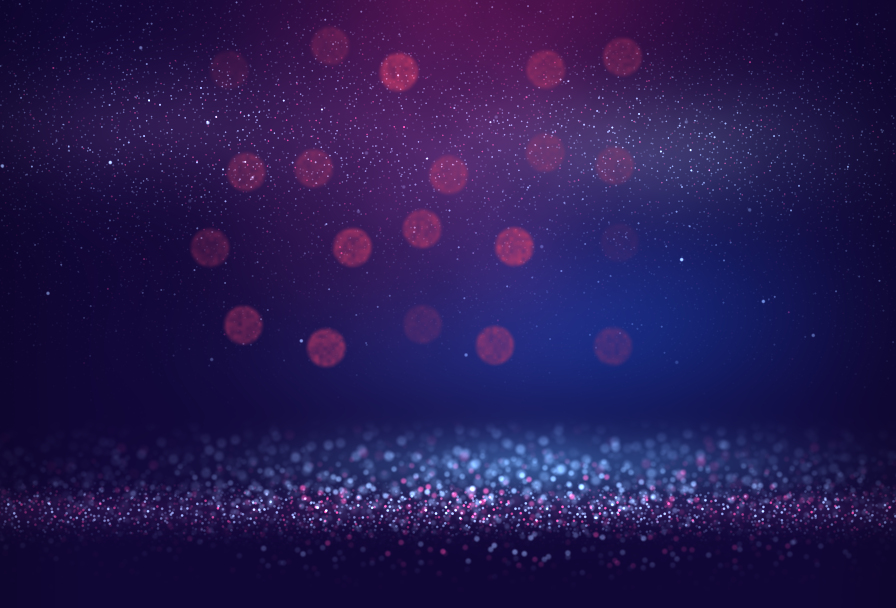
This background is drawn by a WebGL 2 fragment shader. Its source:

```glsl
#version 300 es
precision highp float;
// Violet night haze with stars and rose bokeh discs above a glittering floor.

uniform vec2 u_resolution;
out vec4 fragColor;

// Colours
const vec3 NIGHT = vec3(0.066, 0.027, 0.215);
const vec3 MAGENTA = vec3(0.23, 0.03, 0.07);
const vec3 VIOLET = vec3(0.20, 0.09, 0.16);
const vec3 BLUE = vec3(0.01, 0.11, 0.23);
const vec3 MIST = vec3(0.13, 0.16, 0.16);
const vec3 DUSK_MIST = vec3(0.10, 0.07, 0.09);
const vec3 CYAN = vec3(0.12, 0.26, 0.30);
const vec3 ROSE = vec3(0.86, 0.25, 0.42);
const vec3 ICE = vec3(0.70, 0.88, 1.0);
const vec3 PINK = vec3(1.0, 0.30, 0.50);

// Layout, in units of the canvas height
const float FOCUS_Y = 0.16;
const float DISC_RADIUS = 0.033;
const vec2 DISC_ORIGIN = vec2(0.39, 0.44);
const vec2 DISC_STEP = vec2(0.155, 0.147);
const int DISC_COLUMNS = 5;
const int DISC_COUNT = 20;

vec3 hash3(vec2 p) {
  vec3 q = fract(p.xyx * vec3(0.1031, 0.1030, 0.0973));
  q += dot(q, q.yxz + 33.33);
  return fract((q.xxy + q.yzz) * q.zyx);
}

float noise(vec2 p) {
  vec2 i = floor(p), f = fract(p);
  f = f * f * (3.0 - 2.0 * f);
  vec2 e = vec2(0.0, 1.0);
  return mix(mix(hash3(i).x, hash3(i + e.yx).x, f.x),
             mix(hash3(i + e.xy).x, hash3(i + e.yy).x, f.x), f.y);
}

float clouds(vec2 p) {
  float sum = 0.0, weight = 0.5;
  for (int i = 0; i < 4; i++) {
    sum += weight * noise(p);
    p = p * 2.1 + 7.3;
    weight *= 0.5;
  }
  return sum;
}

float glow(vec2 p, vec2 center, vec2 radius) {
  vec2 d = (p - center) / radius;
  return exp(-dot(d, d));
}

// Round specks jittered in a grid; density is the share of filled cells.
vec3 specks(vec2 p, float cell, float radius, float density, float pinkShare) {
  vec3 sum = vec3(0.0);
  float outer = radius + 0.5 / u_resolution.y;
  for (int k = 0; k < 9; k++) {
    vec2 id = floor(p / cell) + vec2(k % 3 - 1, k / 3 - 1);
    vec3 h = hash3(id + 977.0 * cell + 40.0);
    vec3 look = hash3(id + 311.7);
    float d = length(p - (id + h.xy) * cell);
    float shape = 1.0 - smoothstep(radius * 0.3, outer, d);
    float power = step(h.z, density) * (0.15 + 0.85 * look.x * look.x);
    sum += shape * power * mix(ICE, PINK, step(look.y, pinkShare));
  }
  return sum;
}

vec3 addDiscs(vec3 color, vec2 p) {
  for (int i = 0; i < DISC_COUNT; i++) {
    vec2 cell = vec2(i % DISC_COLUMNS, i / DISC_COLUMNS);
    vec3 h = hash3(cell + 17.0);
    vec2 center = DISC_ORIGIN + DISC_STEP * (cell + 0.6 * (h.xy - 0.5));
    float d = length(p - center) / DISC_RADIUS;
    float disc = 1.0 - smoothstep(0.78, 1.1, d);
    float rim = 0.8 + 0.2 * smoothstep(0.3, 0.9, d);
    float grain = 0.7 + 0.6 * noise(p * 150.0);
    float fade = glow(center, vec2(0.71, 0.65), vec2(0.48, 0.6));
    color = mix(color, ROSE, disc * rim * grain * fade * mix(0.1, 0.65, h.z));
  }
  return color;
}

void main() {
  vec2 p = gl_FragCoord.xy / u_resolution.y;
  p.x += 0.5 * (512.0 / 348.0 - u_resolution.x / u_resolution.y);
  float haze = 0.78 + 0.47 * clouds(p * 7.0);

  // Sky glows
  vec3 color = NIGHT;
  color += MAGENTA * glow(p, vec2(0.80, 1.03), vec2(0.34, 0.20)) * haze;
  color += VIOLET * glow(p, vec2(0.71, 0.70), vec2(0.29, 0.27)) * haze;
  color += BLUE * glow(p, vec2(1.04, 0.49), vec2(0.30, 0.19));
  color += BLUE * 0.5 * glow(p, vec2(0.75, 0.40), vec2(0.33, 0.12));
  color += MIST * glow(p, vec2(1.08, 0.76), vec2(0.27, 0.10)) * haze;
  color += DUSK_MIST * glow(p, vec2(0.25, 0.79), vec2(0.30, 0.10)) * haze;
  color = addDiscs(color, p);

  // Stars, densest along the two mist banks
  float banks = glow(p, vec2(0.38, 0.79), vec2(0.40, 0.15))
              + glow(p, vec2(1.10, 0.77), vec2(0.38, 0.12));
  float sky = smoothstep(0.30, 0.55, p.y);
  color += specks(p, 0.008, 0.0014, 0.6, 0.2) * sky * (0.07 + 0.55 * banks);
  color += specks(p, 0.031, 0.0018, 0.5, 0.1) * sky * (0.35 + 0.7 * banks);
  color += specks(p, 0.12, 0.0034, 0.4, 0.0) * sky;

  // Floor: soft far glitter, then sharp grains along the focus line
  float center = glow(p, vec2(0.83, p.y), vec2(0.42, 1.0));
  float farBand = (1.0 - smoothstep(0.24, 0.315, p.y)) * smoothstep(0.13, 0.20, p.y);
  float midBand = glow(p, vec2(p.x, 0.19), vec2(1.0, 0.045));
  float nearBand = glow(p, vec2(p.x, FOCUS_Y), vec2(1.0, 0.027));
  float lowBand = glow(p, vec2(p.x, 0.105), vec2(1.0, 0.035));
  color += CYAN * glow(p, vec2(0.88, 0.232), vec2(0.36, 0.055)) * haze;
  color += VIOLET * 0.3 * nearBand;
  color += specks(p, 0.018, 0.011, 0.75, 0.12) * farBand * (0.06 + center * 0.36);
  color += specks(p, 0.012, 0.006, 0.65, 0.28) * midBand * (0.12 + 0.75 * center);
  color += specks(p, 0.0072, 0.0025, 0.75, 0.33) * nearBand * (0.75 + 0.5 * center);
  color += specks(p, 0.015, 0.006, 0.5, 0.4) * lowBand * (0.06 + center * 0.45);

  // Darkened side edges
  color *= 1.0 - 0.15 * smoothstep(0.55, 0.78, abs(p.x - 0.735));
  fragColor = vec4(clamp(color, 0.0, 1.0), 1.0);
}
```
